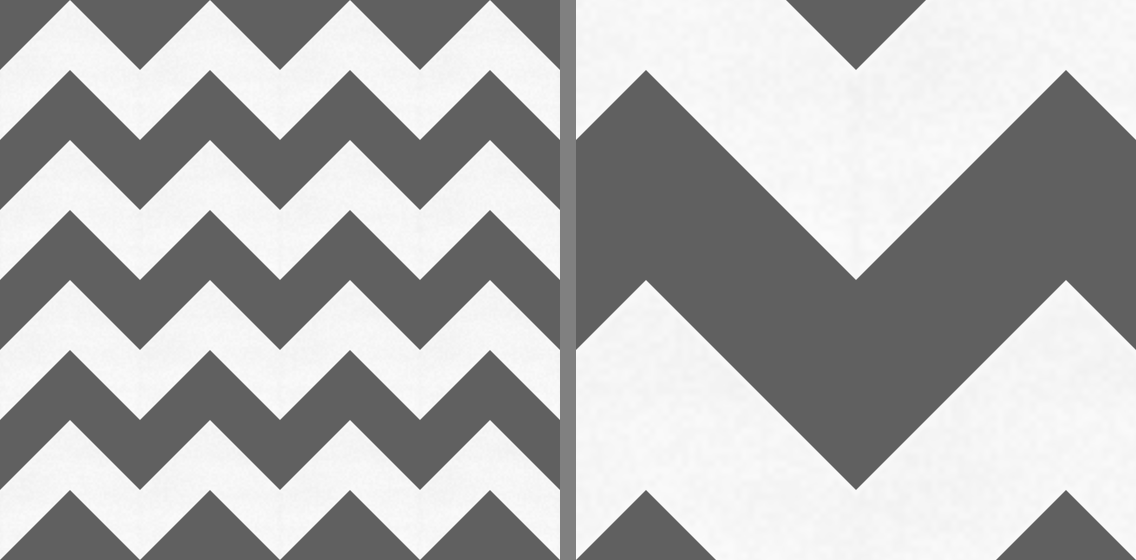
Left: the whole. Right: its middle third, enlarged.
Give the GLSL for this pattern, as a WebGL 2 fragment shader.

```glsl
#version 300 es
precision highp float;

uniform vec2 u_resolution;
out vec4 fragColor;

float hash(vec2 p) {
    vec3 q = fract(p.xyx * 0.1031);
    q += dot(q, q.yzx + 33.33);
    return fract((q.x + q.y) * q.z);
}

// Value noise that wraps after a whole number of lattice cells
float wrappedNoise(vec2 p, vec2 period) {
    vec2 cell = floor(p);
    vec2 f = fract(p);
    f = f * f * (3.0 - 2.0 * f);
    vec2 a = mod(cell, period);
    vec2 b = mod(cell + 1.0, period);
    return mix(mix(hash(a), hash(vec2(b.x, a.y)), f.x),
               mix(hash(vec2(a.x, b.y)), hash(b), f.x), f.y);
}

void main() {
    vec2 uv = gl_FragCoord.xy / u_resolution;
    const float repeats = 4.0;
    vec2 p = uv * repeats;

    // Signed distance to the light zigzag band, positive inside
    float zigzag = 0.5 - abs(fract(p.x) - 0.5);
    float band = fract(p.y - zigzag + 0.25) - 0.5;
    float dist = (0.25 - abs(band)) * 0.7071;
    float pixel = repeats / min(u_resolution.x, u_resolution.y);
    float coverage = smoothstep(-0.7 * pixel, 0.7 * pixel, dist);

    // Paper: fine grain, sideways smears and faint clouds
    float grain = wrappedNoise(uv * 256.0, vec2(256.0)) - 0.5;
    float smears = wrappedNoise(p * vec2(5.0, 22.0), vec2(5.0, 22.0)) - 0.5;
    float clouds = wrappedNoise(p * vec2(4.0, 6.0) + 0.3, vec2(4.0, 6.0)) - 0.5;
    float paper = 0.963 + 0.022 * grain + 0.010 * smears + 0.012 * clouds;

    // Lower part of each band is a little lighter
    paper -= 0.016 * band;

    // Faint crease down each valley
    float valley = 0.5 - abs(fract(p.x) - 0.5);
    paper -= 0.008 * smoothstep(0.035, 0.0, valley);

    // Thin clean rim along the band edges
    float rim = 1.0 - smoothstep(0.006, 0.016, dist);
    paper = mix(paper, 0.978, 0.7 * rim);

    vec3 charcoal = vec3(0.377);
    fragColor = vec4(mix(charcoal, vec3(paper), coverage), 1.0);
}
```
